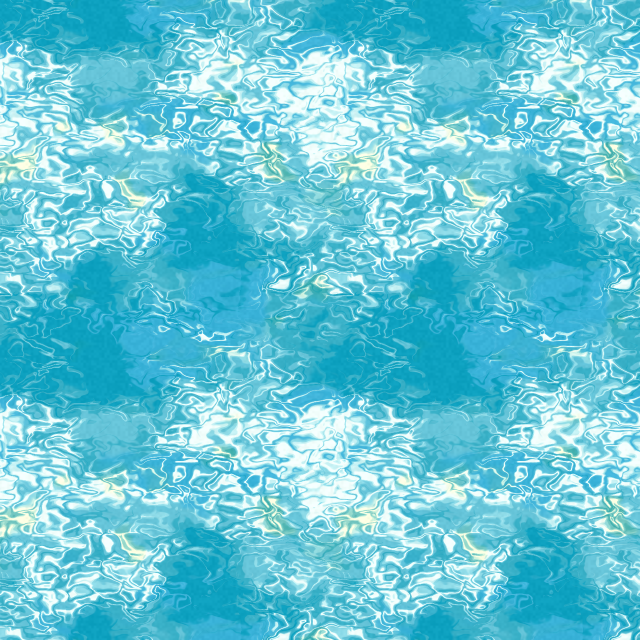
Reproduce this texture procedurally as a Shadertoy shader.

```glsl
// Tiled turquoise water: calm dark pools broken by pale ripples and white foam.

float hash(vec2 p) {
    vec3 q = fract(p.xyx * vec3(0.1031, 0.1030, 0.0973));
    q += dot(q, q.yzx + 33.33);
    return fract((q.x + q.y) * q.z);
}

// Value noise that wraps after a whole number of cells
float noise(vec2 uv, vec2 cells, float seed) {
    vec2 p = uv * cells, i = floor(p), f = p - i;
    f = f * f * f * (f * (f * 6.0 - 15.0) + 10.0);
    vec2 a = mod(i, cells) + seed, b = mod(i + 1.0, cells) + seed;
    return mix(mix(hash(a), hash(vec2(b.x, a.y)), f.x),
               mix(hash(vec2(a.x, b.y)), hash(b), f.x), f.y);
}

float fbm(vec2 uv, vec2 cells, float seed, int octaves) {
    float sum = 0.0, total = 0.0, amp = 1.0;
    for (int k = 0; k < octaves; k++) {
        sum += amp * noise(uv, cells, seed + 17.0 * float(k));
        total += amp;
        amp *= 0.55;
        cells *= 2.0;
    }
    return sum / total;
}

// Stepped palette from deep water to foam
vec3 waterColor(float tone, float blueness) {
    vec3 c = vec3(0.05, 0.63, 0.75);
    c = mix(c, vec3(0.22, 0.69, 0.78), smoothstep(0.13, 0.24, tone));
    c = mix(c, vec3(0.40, 0.77, 0.85), smoothstep(0.39, 0.49, tone));
    c = mix(c, vec3(0.56, 0.86, 0.91), smoothstep(0.62, 0.72, tone));
    c = mix(c, vec3(0.78, 0.95, 0.96), smoothstep(0.80, 0.88, tone));
    c = mix(c, vec3(0.95, 1.00, 0.99), smoothstep(0.94, 1.06, tone));
    float midTone = 1.0 - smoothstep(0.15, 0.35, abs(tone - 0.42));
    return mix(c, vec3(0.22, 0.70, 0.87), 0.75 * blueness * midTone);
}

vec3 water(vec2 uv) {
    // Just under two repeats each way
    vec2 tile = vec2(uv.x + 0.028, 1.0 - uv.y) / vec2(0.534, 0.553);

    // Ragged warp, stronger sideways
    vec2 warp = vec2(fbm(tile, vec2(9, 16), 3.0, 3), fbm(tile, vec2(9, 16), 71.0, 3)) - 0.5;
    vec2 p = tile + warp * vec2(0.12, 0.07);

    // Broad pools and choppy areas
    float broad = fbm(p, vec2(3, 5), 11.0, 4);
    float chop = smoothstep(0.34, 0.62, 0.5 * broad + 0.5 * fbm(p, vec2(5, 9), 47.0, 3));

    // Faint rectangular pieces with frayed borders
    vec2 piece = mod(floor((tile + warp * 0.035) * vec2(4, 6)), vec2(4, 6));
    float pieceTone = hash(piece + 29.0) - 0.5;

    // Small looping ripples from folded noise
    vec2 jitter = vec2(noise(p, vec2(34, 46), 5.0), noise(p, vec2(34, 46), 83.0)) - 0.5;
    float fine = fbm(p + jitter * vec2(0.022, 0.012), vec2(19, 34), 37.0, 2);
    float ripple = abs(fract(fine * 3.0) * 2.0 - 1.0);

    float tone = 0.46 + (broad - 0.5) * 1.8 + pieceTone * 0.13
               + (ripple - 0.5) * mix(0.12, 0.70, chop);
    tone += 0.35 * chop * smoothstep(0.72, 0.95, ripple);

    float blueness = smoothstep(0.52, 0.68, fbm(p, vec2(4, 6), 101.0, 3));
    vec3 color = waterColor(tone, blueness);

    // Sparse warm glints and light grain
    float glint = smoothstep(0.66, 0.80, fbm(p, vec2(7, 11), 131.0, 2)) * chop;
    color -= vec3(-0.04, 0.0, 0.10) * glint;
    return color + 0.04 * (noise(tile, vec2(130, 140), 59.0) - 0.5);
}

void mainImage(out vec4 fragColor, in vec2 fragCoord) {
    // Four samples per pixel smooth the thin ripples
    vec3 sum = vec3(0.0);
    for (int k = 0; k < 4; k++) {
        vec2 offset = vec2(k & 1, k >> 1) * 0.5 - 0.25;
        sum += water((fragCoord + offset) / iResolution.xy);
    }
    fragColor = vec4(clamp(sum / 4.0, 0.0, 1.0), 1.0);
}
```
